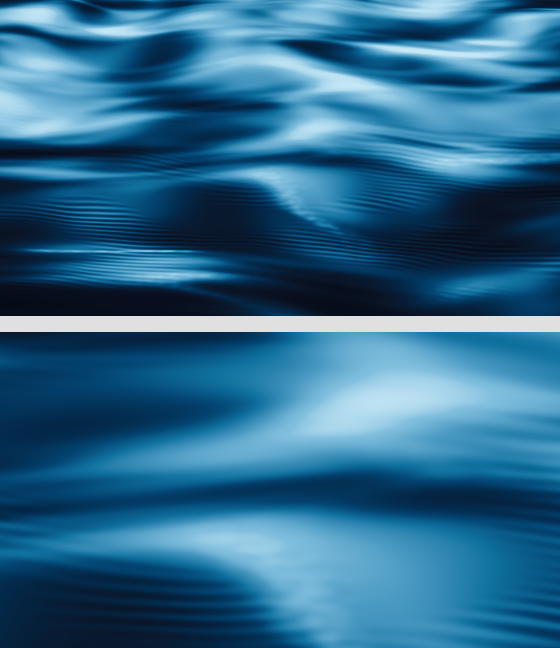
Top, the full canvas; bottom, a detail of the centre.
Write a Shadertoy shader that draws this texture.

```glsl
#define SWELL_SCALE vec2(1.25, 7.0)
#define HORIZON 1.45
#define STEEPNESS 0.75
#define CONTRAST 3.1
#define FOCUS_HEIGHT 0.30
#define FOCUS_DEPTH 0.20
#define RIPPLE_DENSITY 430.0
#define RIPPLE_STRENGTH 0.55
#define GLINT_STRENGTH 1.15

// Unit gradient direction for a lattice cell
vec2 cellGradient(vec2 cell) {
    vec3 h = fract(cell.xyx * vec3(0.1031, 0.1030, 0.0973));
    h += dot(h, h.yzx + 33.33);
    float angle = 6.28318 * fract((h.x + h.y) * h.z);
    return vec2(cos(angle), sin(angle));
}

float gradientNoise(vec2 p) {
    vec2 i = floor(p), f = p - i;
    vec2 w = f * f * f * (f * (f * 6.0 - 15.0) + 10.0);
    vec2 e = vec2(1.0, 0.0);
    float low = mix(dot(cellGradient(i), f),
                    dot(cellGradient(i + e), f - e), w.x);
    float high = mix(dot(cellGradient(i + e.yx), f - e.yx),
                     dot(cellGradient(i + e.xx), f - e.xx), w.x);
    return mix(low, high, w.y);
}

// Colour ramp from deep water to reflected sky
vec3 waterColor(float tone) {
    const vec3 shades[8] = vec3[8](
        vec3(0.02, 0.04, 0.09), vec3(0.04, 0.08, 0.15),
        vec3(0.01, 0.16, 0.29), vec3(0.01, 0.27, 0.45),
        vec3(0.06, 0.44, 0.62), vec3(0.29, 0.60, 0.76),
        vec3(0.51, 0.75, 0.87), vec3(0.80, 0.92, 0.97));
    const float stops[8] = float[8](0.0, 0.06, 0.20, 0.385, 0.575, 0.78, 0.93, 1.0);
    vec3 color = shades[0];
    for (int i = 1; i < 8; i++) {
        float blend = clamp((tone - stops[i - 1]) / (stops[i] - stops[i - 1]), 0.0, 1.0);
        color = mix(color, shades[i], blend);
    }
    return color;
}

// Swell plus finer waves, with the finest only inside the focal band
float waveField(vec2 p, float focus) {
    float wave = gradientNoise(p);
    wave += 0.55 * gradientNoise(p * vec2(1.9, 2.1) + 17.3);
    wave += (0.12 + 0.15 * focus) * gradientNoise(p * vec2(3.3, 4.6) + 41.7);
    return wave;
}

// Thin bright crest lines, softer away from the focal band
float crestGlint(vec2 p, float focus) {
    float crest = gradientNoise(p * vec2(0.8, 0.9) + 63.1);
    float width = mix(0.11, 0.045, focus);
    float patches = smoothstep(-0.12, 0.3, gradientNoise(p * vec2(1.3, 0.8) + 87.9));
    return exp(-crest * crest / (width * width)) * patches;
}

// Fine parallel capillary ripples
float capillaryRipples(vec2 pos) {
    float bend = 0.06 * gradientNoise(pos * vec2(1.6, 4.0) + 5.2)
               + 0.012 * gradientNoise(pos * vec2(5.0, 11.0) + 29.4);
    float lines = sin(RIPPLE_DENSITY * (pos.y + 0.08 * pos.x + bend));
    float patches = smoothstep(-0.08, 0.35, gradientNoise(pos * vec2(2.2, 9.0) + 52.6));
    return lines * patches;
}

void mainImage(out vec4 fragColor, in vec2 fragCoord) {
    vec2 uv = fragCoord / iResolution.xy;
    vec2 pos = fragCoord / iResolution.y;
    float side = 2.0 * uv.x - 1.0;
    float focusOffset = (uv.y - FOCUS_HEIGHT) / FOCUS_DEPTH;
    float focus = exp(-focusOffset * focusOffset);

    // Perspective: waves shrink towards the horizon
    float nearness = HORIZON - uv.y;
    vec2 water = SWELL_SCALE * vec2(0.89 * side / nearness, -log(nearness));
    water += vec2(11.0, 23.0);
    water.y += 0.45 * side * (1.0 - uv.y);

    // Bent crests with one steep flank
    water.y += 0.8 * gradientNoise(water * vec2(0.7, 0.25) + 7.7);
    water.y += STEEPNESS * gradientNoise(water * vec2(0.9, 0.8) + 31.4);

    // Light from the far side, dark foreground and edges
    float light = mix(-1.05, 0.62, smoothstep(0.0, 0.8, uv.y));
    light -= 0.45 * pow(abs(side), 4.0);
    light += CONTRAST * waveField(water, focus);

    float glint = crestGlint(water, focus);
    float sparkle = gradientNoise(pos * vec2(28.0, 75.0));
    light += GLINT_STRENGTH * glint * (1.0 + 0.7 * focus * sparkle);
    light += RIPPLE_STRENGTH * focus * capillaryRipples(pos);

    float tone = 1.0 / (1.0 + exp(-1.7 * (light - 0.1)));
    fragColor = vec4(waterColor(tone), 1.0);
}
```
